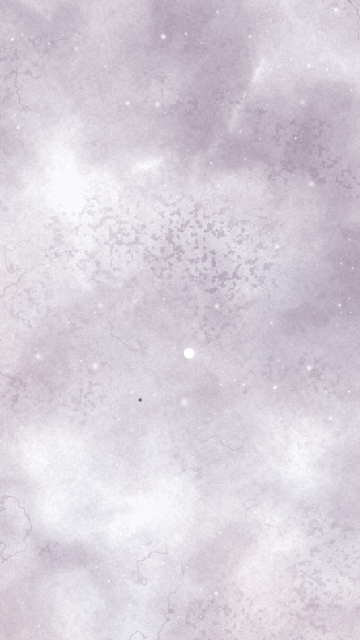
Reproduce this texture procedurally as a Shadertoy shader.

```glsl
// Pale mauve nebula over weathered plaster, with wisps, mottling, fine veins and small stars.

const vec3 MAUVE = vec3(0.695, 0.635, 0.705);
const vec3 PEARL = vec3(0.955, 0.948, 0.965);
const vec3 ROSE_TINT = vec3(0.012, -0.006, -0.012);
const vec3 PIT_COLOR = vec3(0.40, 0.35, 0.38);
const float BASE_TONE = 0.63;
const float CLOUD_GAIN = 1.05;
const float MOTTLE_GAIN = 0.30;
const float GRAIN_GAIN = 0.17;
const float VEIN_GAIN = 0.30;
const float WISP_GAIN = 0.42;
const vec2 MAIN_STAR = vec2(0.2955, 0.448);
const vec2 FAINT_STAR = vec2(0.288, 0.372);
const vec2 PIT = vec2(0.219, 0.375);
const vec2 MOTTLE_CENTER = vec2(0.31, 0.60);

// Soft masses: centre x, centre y, radius, tone change
const int MASS_COUNT = 11;
const vec4 MASSES[MASS_COUNT] = vec4[MASS_COUNT](
    vec4(0.24, 0.89, 0.12, -0.36), vec4(0.05, 0.95, 0.09, -0.25),
    vec4(0.44, 0.77, 0.12, -0.30), vec4(0.55, 0.65, 0.11, -0.34),
    vec4(0.53, 0.46, 0.09, -0.42), vec4(0.03, 0.43, 0.08, -0.24),
    vec4(0.10, 0.22, 0.13, 0.30), vec4(0.42, 0.28, 0.12, 0.22),
    vec4(0.02, 0.56, 0.08, 0.25), vec4(0.16, 0.74, 0.11, 0.20),
    vec4(0.56, 0.89, 0.05, 0.40));

const vec2 WISP[5] = vec2[5](vec2(0.235, 0.735), vec2(0.305, 0.748),
    vec2(0.355, 0.790), vec2(0.380, 0.850), vec2(0.405, 0.902));

float hash(vec2 p) {
    return fract(sin(dot(p, vec2(12.9898, 78.233))) * 43758.5453);
}

float noise(vec2 p) {
    vec2 i = floor(p), f = fract(p);
    f = f * f * (3.0 - 2.0 * f);
    return mix(mix(hash(i), hash(i + vec2(1, 0)), f.x),
               mix(hash(i + vec2(0, 1)), hash(i + vec2(1, 1)), f.x), f.y);
}

float fbm(vec2 p) {
    float sum = 0.0, amp = 0.5, total = 0.0;
    for (int i = 0; i < 6; i++) {
        sum += amp * noise(p);
        total += amp;
        amp *= 0.55;
        p = mat2(1.6, 1.2, -1.2, 1.6) * p + 7.3;
    }
    return sum / total;
}

float blob(vec2 p, vec2 center, float radius) {
    vec2 d = (p - center) / radius;
    return exp(-dot(d, d));
}

float segmentDistance(vec2 p, vec2 a, vec2 b) {
    vec2 ab = b - a;
    return length(p - a - ab * clamp(dot(p - a, ab) / dot(ab, ab), 0.0, 1.0));
}

// One random star in some of the grid cells
float starLayer(vec2 p, float density, float share) {
    vec2 cell = floor(p * density);
    vec2 center = 0.25 + 0.5 * vec2(hash(cell + 3.1), hash(cell + 8.7));
    float radius = mix(0.04, 0.095, hash(cell + 15.3));
    float lit = step(hash(cell + 21.9), share) * mix(0.25, 0.9, hash(cell + 31.7));
    return lit * blob(fract(p * density), center, radius);
}

void mainImage(out vec4 fragColor, in vec2 fragCoord) {
    vec2 p = fragCoord / iResolution.y;
    vec2 warp = vec2(fbm(p * 7.0 + 2.0), fbm(p * 7.0 + 41.0)) - 0.5;
    vec2 q = p + 0.16 * warp;

    // Broad light and dark masses, broken up by cloud noise
    float tone = BASE_TONE + CLOUD_GAIN * (fbm(q * 9.0 + 11.0) - 0.5);
    for (int i = 0; i < MASS_COUNT; i++)
        tone += MASSES[i].w * blob(q, MASSES[i].xy, MASSES[i].z);

    // Bright torn wisp
    float wispDistance = 1.0;
    vec2 w = p + 0.06 * warp;
    for (int i = 0; i < 4; i++)
        wispDistance = min(wispDistance, segmentDistance(w, WISP[i], WISP[i + 1]));
    float torn = smoothstep(0.3, 0.65, fbm(p * 22.0 + 5.0));
    tone += WISP_GAIN * torn * (0.6 * exp(-wispDistance / 0.008) + 0.4 * exp(-wispDistance / 0.025));

    // Mottled plaster and fine grain
    float patches = 0.15 + 0.6 * smoothstep(0.48, 0.66, fbm(p * 8.0 + 63.0))
                  + 0.8 * blob(q, MOTTLE_CENTER, 0.09);
    float specks = 0.6 * noise(p * 150.0) + 0.4 * noise(p * 310.0 + 9.0);
    tone -= MOTTLE_GAIN * patches * smoothstep(0.48, 0.72, specks);
    tone += GRAIN_GAIN * (noise(p * 420.0 + 17.0) - 0.5);

    // Thin dark veins
    float ridge = abs(fbm(p * 6.0 + 87.0) - 0.5);
    float veinMask = smoothstep(0.52, 0.68, fbm(p * 5.0 + 29.0));
    tone -= VEIN_GAIN * veinMask * (1.0 - smoothstep(0.0, 0.012, ridge));

    vec3 color = mix(MAUVE, PEARL, clamp(tone, -0.05, 1.08));
    color += ROSE_TINT * 3.0 * (fbm(p * 5.0 + 53.0) - 0.4) * smoothstep(0.85, 0.45, p.y);

    // Pit and stars
    color = mix(color, PIT_COLOR, 0.85 * (1.0 - smoothstep(0.0015, 0.0038, length(p - PIT))));
    float stars = starLayer(p, 22.0, 0.17) + starLayer(p + 0.37, 55.0, 0.13);
    float mainDistance = length(p - MAIN_STAR);
    stars += 1.0 - smoothstep(0.0065, 0.0095, mainDistance);
    stars += 0.35 * exp(-mainDistance / 0.010) + 0.6 * blob(p, FAINT_STAR, 0.006);
    color = mix(color, vec3(1.0), clamp(stars, 0.0, 1.0));

    fragColor = vec4(color, 1.0);
}
```
